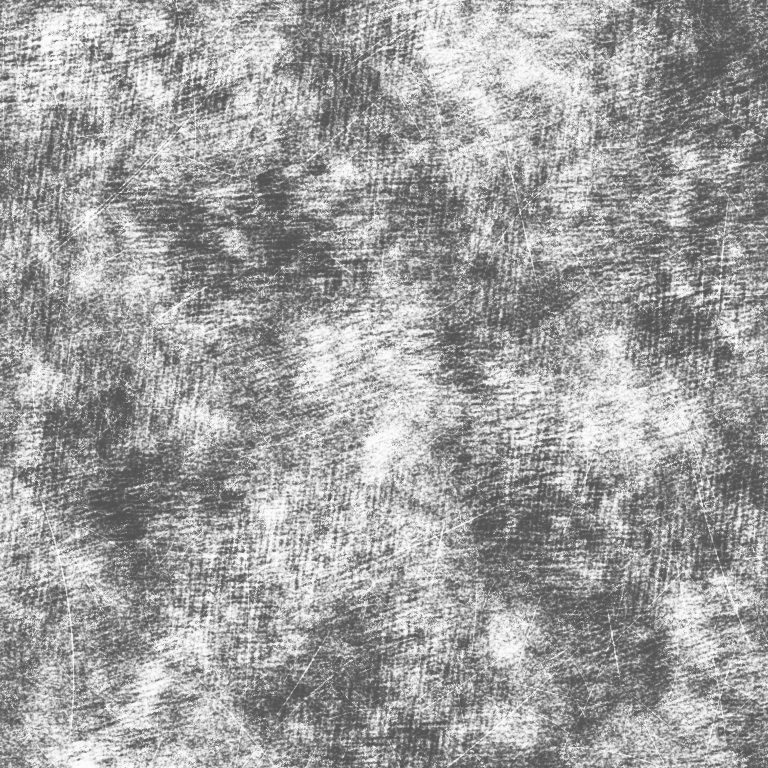
Reproduce this texture procedurally as a Shadertoy shader.

```glsl
// Worn, scuffed grey metal: cloudy wear, brushed grain and bright scratches.
// Layers of gradient noise and bent strokes are summed as one wear value,
// which a logistic curve turns into an even spread of greys.

#define CLOUD_SCALE 4.0
#define CLOUD_GAIN 1.75
#define GRAIN_SCALE 200.0
#define GRAIN_GAIN 1.7
#define STREAK_GAIN 1.7
#define FLECK_GAIN 0.9
#define SCRATCH_COUNT 46
#define SCRATCH_WIDTH 0.0006
#define SCRATCH_GAIN 1.5
#define WEAR_BIAS -0.2
#define DARK_GREY 0.32
#define LIGHT_GREY 0.99

const float PI = 3.14159;
const uint MULTIPLIER = 1664525u;

// Two random values in 0..1 for an integer cell
vec2 hash2(vec2 cell) {
    uvec2 v = uvec2(ivec2(cell) + 32768) * MULTIPLIER + 12345u;
    for (int i = 0; i < 2; i++) {
        v.x += v.y * MULTIPLIER;
        v.y += v.x * MULTIPLIER;
        v ^= v >> 16u;
    }
    return vec2(v & 65535u) / 65535.0;
}

mat2 rotation(float angle) {
    float c = cos(angle), s = sin(angle);
    return mat2(c, -s, s, c);
}

float cornerSlope(vec2 cell, vec2 offset) {
    float angle = 2.0 * PI * hash2(cell).x;
    return dot(vec2(cos(angle), sin(angle)), offset);
}

float gradientNoise(vec2 p) {
    vec2 cell = floor(p), f = p - cell;
    vec2 u = f * f * f * (f * (f * 6.0 - 15.0) + 10.0);
    vec2 e = vec2(1.0, 0.0);
    float low = mix(cornerSlope(cell, f), cornerSlope(cell + e, f - e), u.x);
    float high = mix(cornerSlope(cell + e.yx, f - e.yx), cornerSlope(cell + 1.0, f - 1.0), u.x);
    return mix(low, high, u.y);
}

float clouds(vec2 p) {
    float sum = 0.0, weight = 1.0;
    for (int i = 0; i < 5; i++) {
        sum += weight * gradientNoise(p);
        p = rotation(0.15) * p * 2.03 + 17.3;
        weight *= 0.8;
    }
    return sum;
}

// Bent stroke along x with tapering ends and a soft edge
float stroke(vec2 p, float angle, float halfLength, float bend, float width, float soft) {
    p = rotation(angle) * p;
    float dist = abs(p.y + bend * p.x * p.x);
    float line = 1.0 - smoothstep(max(0.0, width - soft), width + soft, dist);
    return line * (1.0 - smoothstep(0.5, 1.0, abs(p.x) / halfLength));
}

// Short hairline strokes, one per grid cell
float hairlines(vec2 p, float scale, float seed, float soft) {
    vec2 q = p * scale, home = floor(q);
    float sum = 0.0;
    for (int j = -1; j <= 1; j++)
    for (int i = -1; i <= 1; i++) {
        vec2 cell = home + vec2(i, j);
        vec2 place = hash2(cell + seed), shape = hash2(cell + seed + 311.0);
        float bend = 0.5 * (place.x - 0.5);
        sum += shape.y * stroke(q - cell - place, PI * shape.x, 0.35 + 0.6 * shape.y,
                                bend, SCRATCH_WIDTH * 0.5 * scale, soft * scale);
    }
    return sum;
}

// Long scratches, mostly diagonal to upright
float longScratches(vec2 p, float soft) {
    float sum = 0.0;
    for (int i = 0; i < SCRATCH_COUNT; i++) {
        vec2 id = vec2(i, 700);
        vec2 place = hash2(id), shape = hash2(id + 90.0), style = hash2(id + 190.0);
        vec2 offset = p - place;
        offset -= round(offset);
        float halfLength = mix(0.06, 0.3, shape.y * shape.y);
        sum += mix(0.35, 1.0, style.y) * stroke(offset, mix(0.35, 2.3, shape.x), halfLength,
                   1.6 * (style.x - 0.5), SCRATCH_WIDTH * (0.5 + style.y), soft);
    }
    return sum;
}

void mainImage(out vec4 fragColor, in vec2 fragCoord) {
    vec2 p = fragCoord / iResolution.y;
    float soft = 0.75 / iResolution.y;

    // Broad wear, pale scuffs and dark platelets
    float wear = WEAR_BIAS + CLOUD_GAIN * clouds(p * CLOUD_SCALE + 3.7);
    wear += 0.9 * smoothstep(0.18, 0.5, gradientNoise(p * vec2(13.0, 11.0) + 41.0));
    wear -= 0.5 * smoothstep(0.08, 0.3, gradientNoise(p * vec2(42.0, 75.0) + 8.0));

    // Fine grain and brushed streaks in three directions
    wear += GRAIN_GAIN * gradientNoise(rotation(0.1) * p * vec2(0.9, 1.25) * GRAIN_SCALE);
    wear += GRAIN_GAIN * 0.7 * gradientNoise(rotation(0.6) * p * GRAIN_SCALE * 1.9);
    for (int i = 0; i < 3; i++) {
        float k = float(i), angle = 0.03 + 0.28 * k + 0.43 * k * (k - 1.0);
        float mask = smoothstep(-0.25, 0.3, gradientNoise(p * 5.0 + 60.0 + 29.0 * k));
        vec2 q = rotation(angle) * p * vec2(24.0, 230.0);
        wear += STREAK_GAIN * mask * gradientNoise(q + 50.0 * k);
    }

    // Curled bright flecks along noise contours
    float curl = abs(gradientNoise(p * vec2(48.0, 62.0) + 2.5 * clouds(p * 30.0)));
    float fleckMask = smoothstep(0.0, 0.3, gradientNoise(p * 34.0 + 90.0));
    wear += FLECK_GAIN * fleckMask * (1.0 - smoothstep(0.03, 0.12, curl));

    // Scratches over everything
    float marks = longScratches(p, soft);
    marks += 0.75 * hairlines(p, 9.0, 20.0, soft) + 0.6 * hairlines(p, 16.0, 130.0, soft);
    marks += 0.6 * hairlines(p, 28.0, 240.0, soft);
    wear += SCRATCH_GAIN * min(marks, 1.4);

    float grey = mix(DARK_GREY, LIGHT_GREY, 1.0 / (1.0 + exp(-1.7 * wear)));
    fragColor = vec4(vec3(grey), 1.0);
}
```
